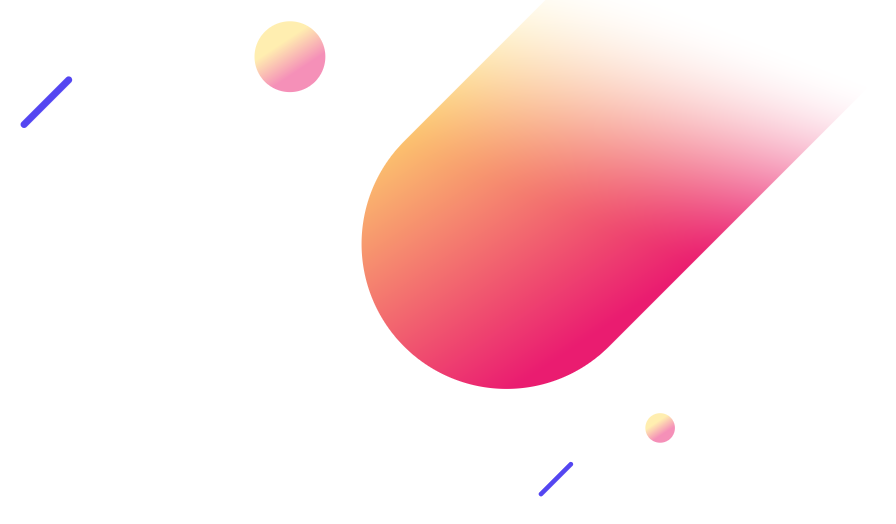
Write a WebGL 2 fragment shader that draws this background.

```glsl
#version 300 es
precision highp float;

uniform vec2 u_resolution;
out vec4 fragColor;

#define PILL_CENTER vec2(0.9667, 0.5345)
#define PILL_RADIUS 0.2767
#define PILL_LENGTH 1.6
#define PILL_RAMP vec2(1.11, -1.667)
#define FADE_RANGE vec2(-0.511, -0.011)
#define AMBER vec3(0.984, 0.745, 0.431)
#define MAGENTA vec3(0.918, 0.110, 0.439)
#define CREAM vec3(1.0, 0.933, 0.690)
#define ROSE vec3(0.961, 0.565, 0.722)
#define INDIGO vec3(0.329, 0.275, 0.945)

// Distance to a segment with rounded ends
float capsule(vec2 p, vec2 a, vec2 b, float radius) {
    vec2 pa = p - a, ba = b - a;
    float h = clamp(dot(pa, ba) / dot(ba, ba), 0.0, 1.0);
    return length(pa - ba * h) - radius;
}

// Antialiased coverage, one pixel wide
float coverage(float dist) {
    return clamp(0.5 - dist * u_resolution.y, 0.0, 1.0);
}

// Diagonal bar, warm across its width and fading towards the top right
vec3 drawPill(vec3 base, vec2 p) {
    vec2 end = PILL_CENTER + PILL_LENGTH * normalize(vec2(1.0));
    float shape = coverage(capsule(p, PILL_CENTER, end, PILL_RADIUS));
    float ramp = dot(p - vec2(0.7556, 0.7111), PILL_RAMP);
    vec3 color = mix(AMBER, MAGENTA, clamp(ramp, -0.3, 1.0));
    float fade = smoothstep(FADE_RANGE.x, FADE_RANGE.y, 1.0 - p.y - 0.4 * p.x);
    return mix(base, color, shape * fade);
}

// Ball with a slanted two-tone gradient
vec3 drawBall(vec3 base, vec2 p, vec2 center, float radius) {
    vec2 q = (p - center) / radius;
    float ramp = clamp(0.5 + dot(q, vec2(0.55, -0.83)) / 0.9, 0.0, 1.0);
    return mix(base, mix(CREAM, ROSE, ramp), coverage((length(q) - 1.0) * radius));
}

// Short diagonal stroke
vec3 drawDash(vec3 base, vec2 p, vec2 start, float extent, float radius) {
    return mix(base, INDIGO, coverage(capsule(p, start, start + extent, radius)));
}

void main() {
    vec2 p = gl_FragCoord.xy / u_resolution.y;
    vec3 color = drawPill(vec3(1.0), p);
    color = drawBall(color, p, vec2(0.5533, 0.8918), 0.0676);
    color = drawBall(color, p, vec2(1.2598, 0.1833), 0.0282);
    color = drawDash(color, p, vec2(0.0460, 0.7625), 0.0850, 0.0067);
    color = drawDash(color, p, vec2(1.0325, 0.0572), 0.0568, 0.0045);
    fragColor = vec4(color, 1.0);
}
```
